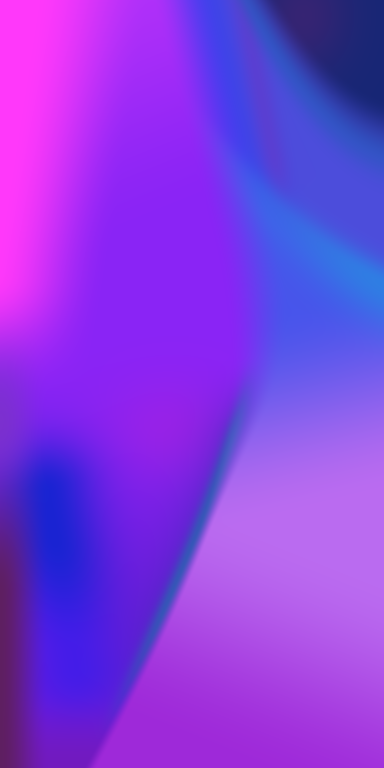
This background is drawn by a Shadertoy shader. Its source:

```glsl
// Soft flowing gradient of violet, pink and blue folds with a lavender slope.

// Elliptical falloff around a centre.
float glow(vec2 p, vec2 centre, vec2 radius) {
    vec2 q = (p - centre) / radius;
    return exp(-dot(q, q));
}

// Bell-shaped ridge of a signed distance.
float ridge(float d, float width) {
    return exp(-d * d / (width * width));
}

float segmentDistance(vec2 p, vec2 a, vec2 b) {
    vec2 ab = b - a;
    return length(p - a - ab * clamp(dot(p - a, ab) / dot(ab, ab), 0.0, 1.0));
}

float smoothMin(float a, float b, float k) {
    float h = max(k - abs(a - b), 0.0) / k;
    return min(a, b) - h * h * k * 0.25;
}

// Horizontal position of the main fold at height y.
float foldX(float y) {
    float upper = 0.48 + 0.255 * (2.0 - y);
    float lower = 0.235 + 0.56 * y - 0.13 * y * y;
    return smoothMin(upper, lower, 0.12);
}

// Violet field left of the fold.
vec3 leftField(vec2 p, float inset) {
    vec3 col = mix(vec3(0.43, 0.10, 0.86), vec3(0.54, 0.14, 0.96), smoothstep(0.2, 1.1, p.y));
    col = mix(col, vec3(0.73, 0.20, 0.98), 0.85 * smoothstep(1.35, 2.1, p.y + 0.4 * (0.3 - p.x)));
    col = mix(col, vec3(0.64, 0.13, 0.90), 0.7 * glow(p, vec2(0.45, 0.88), vec2(0.17, 0.13)));

    // Pink upper left
    float pink = 1.0 - smoothstep(-0.03, 0.27, p.x - 0.15 * (p.y - 1.2));
    col = mix(col, vec3(1.0, 0.22, 0.98), pink * smoothstep(0.95, 1.28, p.y));

    // Blue pool and the maroon shade beside it
    float pool = segmentDistance(p, vec2(0.12, 0.72), vec2(0.20, 0.26));
    vec3 poolColor = mix(vec3(0.26, 0.11, 0.92), vec3(0.08, 0.14, 0.82), smoothstep(0.3, 0.6, p.y));
    col = mix(col, poolColor, 0.95 * ridge(pool, 0.13));
    col = mix(col, vec3(0.45, 0.10, 0.72), 0.8 * (1.0 - smoothstep(0.0, 0.2, p.y)));
    float rim = 1.0 - smoothstep(0.0, 0.13, p.x);
    col = mix(col, vec3(0.48, 0.20, 0.78), 0.8 * rim * ridge(p.y - 0.9, 0.17));
    col = mix(col, vec3(0.37, 0.12, 0.38), rim * (1.0 - smoothstep(0.45, 0.85, p.y)));

    // Shadow and teal seam along the lower fold
    float reach = smoothstep(0.05, 0.45, p.y) * (1.0 - smoothstep(0.85, 1.08, p.y));
    col = mix(col, vec3(0.26, 0.16, 0.72), 0.85 * reach * exp(-max(inset, 0.0) / 0.07));
    return mix(col, vec3(0.17, 0.40, 0.70), 0.75 * reach * ridge(inset - 0.015, 0.022));
}

// Lavender slope below the cyan band.
vec3 slope(vec2 p) {
    float lift = p.y - 0.25 * (p.x - 0.8);
    vec3 col = mix(vec3(0.73, 0.42, 0.94), vec3(0.28, 0.33, 0.92), smoothstep(0.66, 1.22, lift));
    float low = 1.0 - smoothstep(0.05, 0.7, p.y + 0.4 * (p.x - 0.5));
    return mix(col, vec3(0.62, 0.16, 0.85), low);
}

// Blue wedge and navy corner above the cyan band.
vec3 wedge(vec2 p) {
    vec3 col = mix(vec3(0.22, 0.25, 0.93), vec3(0.30, 0.30, 0.86), smoothstep(0.0, 0.2, p.x - foldX(p.y)));
    float streak = p.x - 0.63 - 0.2 * (2.0 - p.y);
    col = mix(col, vec3(0.38, 0.23, 0.80), 0.7 * ridge(streak, 0.035) * smoothstep(1.4, 1.6, p.y));

    float e = 1.0 - p.x;
    float corner = p.y - (1.6 + 0.35 * e + 2.2 * e * e);
    col = mix(col, vec3(0.16, 0.34, 0.74), 0.7 * ridge(corner, 0.06));
    vec3 navy = mix(vec3(0.09, 0.15, 0.46), vec3(0.21, 0.14, 0.45), glow(p, vec2(0.79, 1.96), vec2(0.12, 0.15)));
    return mix(col, navy, smoothstep(-0.02, 0.14, corner));
}

void mainImage(out vec4 fragColor, in vec2 fragCoord) {
    // Width spans 0 to 1, height 0 to 2
    vec2 p = fragCoord / iResolution.xy * vec2(1.0, 2.0);
    float fold = foldX(p.y);

    // Right side, split by a curved cyan band
    float e = 1.0 - p.x;
    float band = p.y - (1.26 + 0.5 * e + 0.7 * e * e);
    vec3 right = mix(slope(p), wedge(p), smoothstep(-0.06, 0.08, band));
    float cyan = ridge(band, band > 0.0 ? 0.055 : 0.11);
    right = mix(right, vec3(0.18, 0.50, 0.89), cyan * mix(0.35, 0.95, smoothstep(0.65, 1.0, p.x)));

    // Join both sides, with a softer fold toward the top
    float softness = mix(0.018, 0.085, smoothstep(0.6, 1.25, p.y));
    float side = smoothstep(-softness, softness, p.x - fold);
    fragColor = vec4(mix(leftField(p, fold - p.x), right, side), 1.0);
}
```
